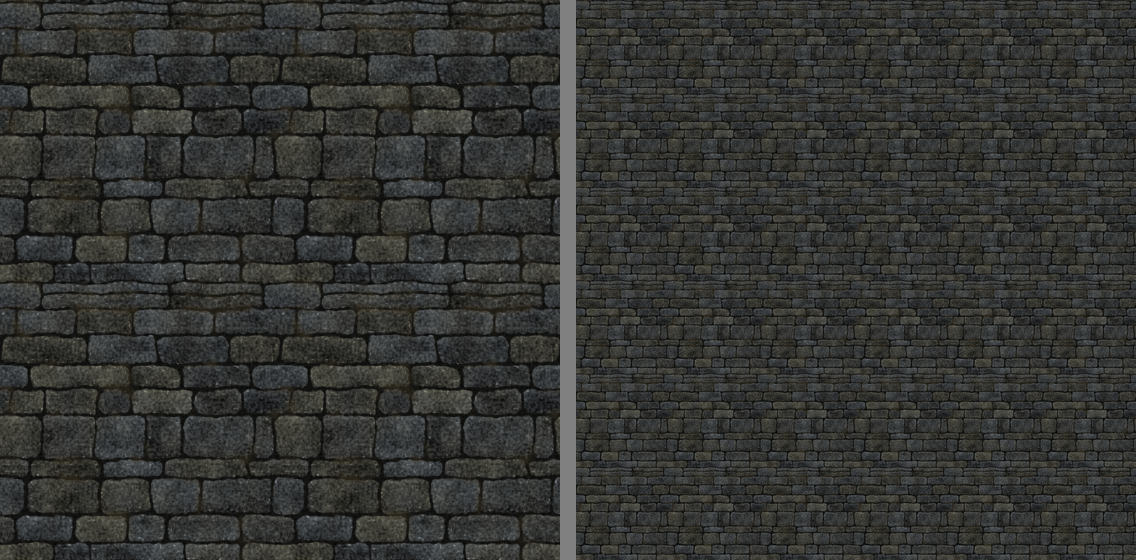
Left, the tile; right, the same tile 3 across and 3 down.
Write a WebGL 2 fragment shader that draws this texture.

```glsl
#version 300 es
precision highp float;

uniform vec2 u_resolution;
out vec4 fragColor;

const float TILES = 2.0;
const int ROWS = 10;
const int SPLIT_ROW = 9;

// Courses from bottom to top: edges, stones per course, first joint
const float ROW_EDGE[11] = float[11](0.0, 0.07, 0.172, 0.302, 0.367, 0.526, 0.62, 0.708, 0.812, 0.904, 1.0);
const float ROW_COUNT[10] = float[10](4.0, 5.0, 5.0, 4.0, 6.0, 6.0, 4.0, 4.0, 4.0, 3.0);
const float ROW_SHIFT[10] = float[10](0.125, 0.016, 0.117, 0.073, 0.03, 0.0, 0.924, 0.03, 0.0, 0.23);

const vec3 COOL_STONE = vec3(0.95, 1.01, 1.05);
const vec3 OLIVE_STONE = vec3(1.04, 1.03, 0.91);
const vec3 DARK_JOINT = vec3(0.065, 0.065, 0.06);
const vec3 EARTH = vec3(0.21, 0.185, 0.13);

struct Stone {
    vec2 local;
    vec2 halfSize;
    vec2 id;
};

float hash(vec2 p) {
    vec3 q = fract(p.xyx * vec3(0.1031, 0.103, 0.0973));
    q += dot(q, q.yzx + 33.33);
    return fract((q.x + q.y) * q.z);
}

float cornerSlope(vec2 cell, vec2 offset, float period) {
    float angle = 6.28318 * hash(mod(cell, period) + period);
    return dot(vec2(cos(angle), sin(angle)), offset);
}

// Gradient noise that wraps once per tile
float noise(vec2 tile, float period) {
    vec2 p = tile * period;
    vec2 i = floor(p), f = p - i;
    vec2 w = f * f * f * (f * (f * 6.0 - 15.0) + 10.0);
    vec2 e = vec2(0.0, 1.0);
    float low = mix(cornerSlope(i, f, period), cornerSlope(i + e.yx, f - e.yx, period), w.x);
    float high = mix(cornerSlope(i + e, f - e, period), cornerSlope(i + e.yy, f - e.yy, period), w.x);
    return mix(low, high, w.y);
}

float fbm(vec2 tile, float period) {
    float sum = 0.0, gain = 1.0;
    for (int i = 0; i < 4; i++) {
        sum += gain * noise(tile, period);
        period *= 2.0;
        gain *= 0.6;
    }
    return sum;
}

float joint(float k, float count, float row) {
    return k + 0.58 * (hash(vec2(mod(k, count) + 3.0, row + 17.0)) - 0.5);
}

// Finds the stone under a point and its box
Stone findStone(vec2 p) {
    float y = fract(p.y);
    int row = 0;
    for (int i = 1; i < ROWS; i++) row += int(y >= ROW_EDGE[i]);
    float r = float(row), count = ROW_COUNT[row];
    float x = fract(p.x - ROW_SHIFT[row]) * count;
    float k = floor(x);
    if (x < joint(k, count, r)) k -= 1.0;
    else if (x >= joint(k + 1.0, count, r)) k += 1.0;

    vec2 lo = vec2(joint(k, count, r) / count, ROW_EDGE[row]);
    vec2 hi = vec2(joint(k + 1.0, count, r) / count, ROW_EDGE[row + 1]);
    vec2 id = vec2(mod(k, count), r);
    // One course holds pairs of thin stones beside a full one
    if (row == SPLIT_ROW && id.x < 1.5) {
        float middle = mix(lo.y, hi.y, 0.42 + 0.16 * hash(id + 5.0));
        if (y > middle) { lo.y = middle; id.y += 20.0; }
        else hi.y = middle;
    }
    return Stone(vec2(x / count, y) - 0.5 * (lo + hi), 0.5 * (hi - lo), id);
}

float roundedBox(vec2 p, vec2 halfSize, float radius) {
    vec2 q = abs(p) - halfSize + radius;
    return length(max(q, 0.0)) + min(max(q.x, q.y), 0.0) - radius;
}

// Mottled face with pale upper edges and shaded lower ones
vec3 stoneColor(Stone s, vec2 tile, float d, float grain) {
    float pick = hash(s.id + 41.0);
    float tone = 0.213 + 0.07 * (pick - 0.5) + 0.11 * fbm(tile, 10.0) + grain;
    float rim = smoothstep(-0.026, -0.004, d);
    tone += rim * (0.022 + 0.045 * s.local.y / s.halfSize.y);
    tone += 0.16 * smoothstep(0.22, 0.6, noise(tile + 0.37, 80.0)) * (0.4 + rim);
    float hue = clamp(hash(s.id + 73.0) + 0.7 * noise(tile, 7.0), 0.0, 1.0);
    return max(tone, 0.04) * mix(COOL_STONE, OLIVE_STONE, hue);
}

void main() {
    vec2 tile = gl_FragCoord.xy / u_resolution * TILES + vec2(0.0, 0.008);
    float pixel = TILES / min(u_resolution.x, u_resolution.y);

    // Uneven courses and chipped outlines
    vec2 bend = vec2(noise(tile, 9.0), noise(tile + 0.43, 8.0));
    vec2 chip = vec2(noise(tile, 31.0), noise(tile + 0.29, 33.0));
    Stone s = findStone(tile + 0.013 * bend + 0.004 * chip);
    float gap = 0.003 + 0.0035 * hash(s.id + 11.0);
    vec2 size = s.halfSize - gap;
    float radius = min(mix(0.008, 0.03, hash(s.id + 29.0)), 0.7 * min(size.x, size.y));
    float d = roundedBox(s.local, size, radius) + 0.005 * noise(tile, 47.0);

    float grain = 0.12 * noise(tile, 113.0) + 0.09 * noise(tile + 0.61, 71.0);
    float soil = smoothstep(-0.05, 0.5, noise(tile + 0.17, 6.0) + 0.4 * noise(tile, 23.0));
    vec3 stone = stoneColor(s, tile, d, grain);
    stone = mix(stone, EARTH + grain, 0.5 * soil * smoothstep(-0.022, 0.0, d));
    vec3 mortar = mix(DARK_JOINT, EARTH, 0.65 * soil) + 0.35 * grain;

    float soft = max(0.0025, pixel);
    vec3 color = mix(stone, mortar, smoothstep(-soft, soft, d));
    fragColor = vec4(clamp(color, 0.0, 1.0), 1.0);
}
```
